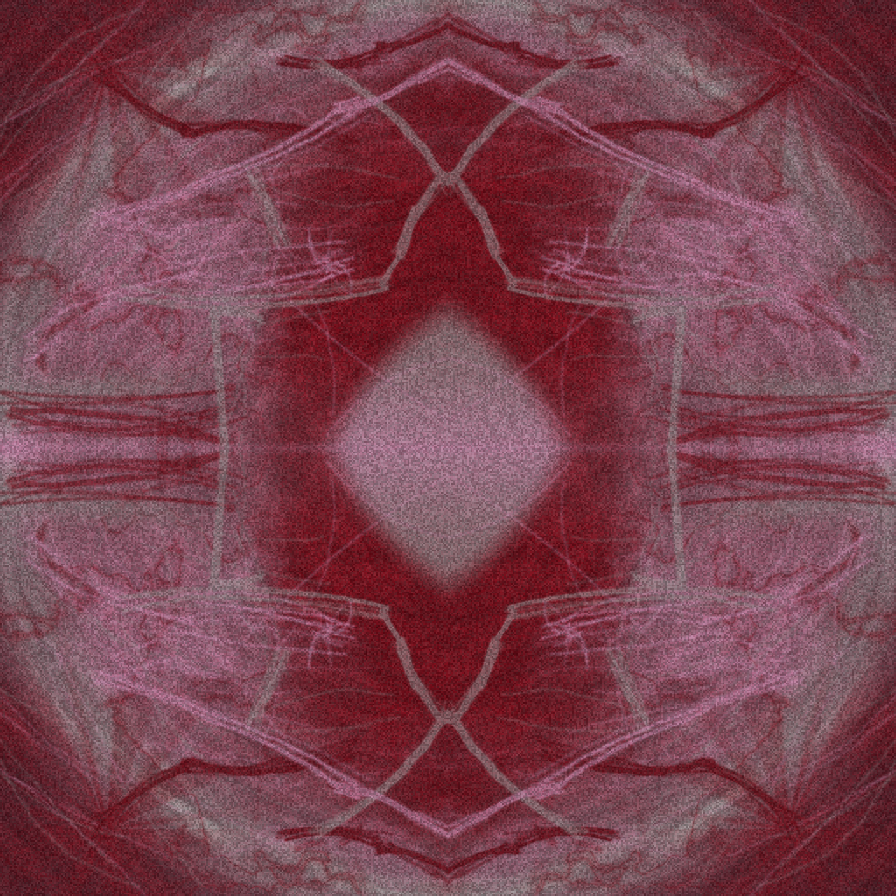
Write a WebGL 2 fragment shader that draws this background.

```glsl
#version 300 es
precision highp float;
uniform vec2 u_resolution;
out vec4 fragColor;

const vec3 MAUVE = vec3(0.47, 0.29, 0.34);
const vec3 PINK = vec3(0.68, 0.46, 0.58);
const vec3 GREY = vec3(0.50, 0.45, 0.46);
const vec3 RED = vec3(0.42, 0.08, 0.12);
const vec3 DARK = vec3(0.33, 0.13, 0.17);

float hash(vec2 p) {
  vec3 q = fract(p.xyx * 0.1031);
  q += dot(q, q.yzx + 33.33);
  return fract((q.x + q.y) * q.z);
}

vec2 hash2(float n, float seed) {
  return vec2(hash(vec2(n, seed)), hash(vec2(n + 41.0, seed + 17.0)));
}

float noise(vec2 p) {
  vec2 i = floor(p), f = fract(p);
  f = f * f * (3.0 - 2.0 * f);
  return mix(mix(hash(i), hash(i + vec2(1, 0)), f.x),
             mix(hash(i + vec2(0, 1)), hash(i + vec2(1, 1)), f.x), f.y);
}

float fbm(vec2 p) {
  float sum = 0.0, gain = 0.5;
  for (int i = 0; i < 4; i++) {
    sum += gain * noise(p);
    p = mat2(1.6, 1.2, -1.2, 1.6) * p + 7.3;
    gain *= 0.5;
  }
  return sum;
}

// Thin creases where warped noise crosses its middle value
float creases(vec2 p, float sharpness) {
  vec2 warp = vec2(fbm(p + 3.1), fbm(p + 19.7));
  return pow(1.0 - abs(2.0 * fbm(p + 2.5 * warp) - 0.95), sharpness);
}

float glow(vec2 p, vec2 centre, vec2 size) {
  vec2 d = (p - centre) / size;
  return exp(-dot(d, d));
}

// Soft parabolic arc from a to b
float strand(vec2 p, vec2 a, vec2 b, float bend, float width) {
  vec2 d = b - a;
  float len = max(length(d), 0.001);
  d /= len;
  float t = dot(p - a, d) / len, c = clamp(t, 0.0, 1.0);
  float off = dot(p - a, vec2(-d.y, d.x)) - 4.0 * bend * c * (1.0 - c);
  return exp(-(off * off + pow((t - c) * len, 2.0)) / (width * width));
}

// Several strands with scattered ends
float bundle(vec2 p, vec2 a, vec2 b, float bend, float spread, float seed) {
  float sum = 0.0;
  for (float i = 0.0; i < 6.0; i++) {
    vec2 ja = (hash2(i, seed) - 0.5) * spread, jb = (hash2(i, seed + 5.0) - 0.5) * spread;
    sum += strand(p, a + ja, b + jb, bend + ja.y * 0.6, 0.0045) * (0.3 + 0.5 * hash(vec2(seed, i)));
  }
  return min(sum, 1.0);
}

// Long random threads laid roughly along the ring
float web(vec2 p, float seed) {
  float sum = 0.0;
  for (float i = 0.0; i < 24.0; i++) {
    vec2 a = vec2(0.3, 0.12) + vec2(0.65, 0.8) * hash2(i, seed);
    vec2 turn = hash2(i, seed + 9.0) - 0.5;
    vec2 dir = normalize(vec2(a.y, -a.x) + turn * 0.9);
    sum += strand(p, a - dir * 0.2, a + dir * 0.22, turn.x * 0.12, 0.004) * 0.45;
  }
  return min(sum, 1.0);
}

void main() {
  vec2 uv = gl_FragCoord.xy / u_resolution;
  vec2 p = abs(uv * 2.0 - 1.0);
  vec2 w = p + 0.018 * (vec2(fbm(p * 13.0), fbm(p * 13.0 + 31.0)) - 0.47);
  float r = length(p), angle = atan(p.y, p.x);
  float fibres = fbm(vec2(r * 42.0, angle * 5.0));
  float cloud = fbm(p * 6.0 + 4.0);

  // Broad zones: mauve wings, corners, grey ring, red heart
  vec3 col = mix(MAUVE, PINK, 0.38 * glow(p, vec2(0.66, 0.38), vec2(0.27, 0.26)));
  col = mix(col, DARK, smoothstep(1.03, 1.2, r + 0.1 * (cloud - 0.47)));
  col = mix(col, RED, 0.55 * glow(p, vec2(1.0, 0.62), vec2(0.16, 0.09)));
  col = mix(col, GREY, (0.35 + 0.9 * fibres) * exp(-pow((r - 1.0) / 0.07, 2.0)));
  float heart = length(p / vec2(0.43, 0.89)) + 0.5 * (cloud - 0.47);
  col = mix(col, RED, (1.0 - smoothstep(0.68, 1.15, heart)) * (0.65 + 0.35 * smoothstep(0.0, 0.25, p.y)));
  col = mix(col, RED * 0.87, 0.7 * glow(p, vec2(0.0, 0.75), vec2(0.13, 0.11)));
  col = mix(col, RED, 0.4 * glow(p, vec2(0.3, 0.58), vec2(0.12, 0.12)));

  // Star of streaks in each corner
  vec2 star = p - vec2(0.76, 0.85);
  float spikes = noise(vec2(atan(star.y, star.x) * 9.0, 2.0));
  col = mix(col, RED, 0.85 * exp(-length(star) / (0.05 + 0.2 * spikes * spikes)));

  // Fine woven texture
  float outside = smoothstep(0.6, 1.1, heart);
  col *= 0.82 + 0.38 * fibres;
  col = mix(col, PINK, 0.38 * outside * creases(p * vec2(4.0, 6.0), 12.0) * (1.0 - smoothstep(0.9, 1.1, r)));
  col = mix(col, RED, 0.5 * outside * creases(p * 5.0 + 11.0, 16.0));
  col = mix(col, PINK, 0.5 * web(w, 3.0));
  col = mix(col, GREY, 0.55 * web(w, 23.0));

  // Side lens with its bands and bright tip
  float lens = smoothstep(0.45, 0.75, p.x);
  col = mix(col, GREY, 0.6 * lens * exp(-pow((p.y - 0.13 + 0.08 * (p.x - 0.8)) / 0.035, 2.0)));
  float redBands = bundle(p, vec2(0.48, 0.1), vec2(1.0, 0.1), -0.03, 0.08, 8.0)
                 + bundle(p, vec2(0.5, 0.03), vec2(0.96, 0.06), 0.03, 0.06, 9.0);
  col = mix(col, RED, 0.65 * min(redBands, 1.0));
  col = mix(col, PINK, 0.9 * glow(p, vec2(1.0, 0.0), vec2(0.13, 0.035)));
  col = mix(col, PINK, 0.35 * glow(p, vec2(0.8, 0.0), vec2(0.4, 0.012)));

  // Red filaments
  float red = bundle(w, vec2(0.77, 0.86), vec2(0.55, 0.7), 0.02, 0.06, 1.0)
            + bundle(w, vec2(0.57, 0.71), vec2(0.2, 0.66), -0.03, 0.05, 2.0)
            + bundle(w, vec2(0.37, 0.87), vec2(0.14, 0.88), 0.02, 0.04, 3.0)
            + bundle(w, vec2(0.15, 0.89), vec2(0.0, 0.96), 0.01, 0.05, 4.0);
  col = mix(col, RED * 0.9, 0.85 * min(red, 1.0));

  // Grey filaments: crossing, wing edge, wedge and box
  float grey = bundle(w, vec2(0.3, 0.86), vec2(0.0, 0.58), -0.03, 0.035, 11.0)
             + bundle(w, vec2(0.0, 0.6), vec2(0.11, 0.44), 0.01, 0.03, 12.0)
             + bundle(w, vec2(0.14, 0.37), vec2(0.72, 0.35), -0.03, 0.04, 13.0)
             + bundle(w, vec2(0.14, 0.37), vec2(0.08, 0.53), 0.01, 0.02, 14.0)
             + bundle(w, vec2(0.43, 0.62), vec2(0.37, 0.46), 0.0, 0.035, 15.0)
             + bundle(p, vec2(0.5, 0.0), vec2(0.52, 0.3), 0.0, 0.025, 16.0)
             + bundle(p, vec2(0.42, 0.29), vec2(0.53, 0.3), 0.01, 0.02, 17.0);
  col = mix(col, GREY * 1.08, 0.62 * min(grey, 1.0));

  // Pink filaments
  float pink = bundle(w, vec2(0.78, 0.5), vec2(0.2, 0.76), 0.02, 0.05, 21.0)
             + bundle(w, vec2(0.24, 0.42), vec2(0.6, 0.38), -0.02, 0.09, 22.0)
             + bundle(w, vec2(0.27, 0.46), vec2(0.24, 0.39), 0.01, 0.1, 23.0)
             + bundle(w, vec2(0.6, 0.38), vec2(0.92, 0.22), 0.02, 0.09, 24.0)
             + bundle(w, vec2(0.5, 0.48), vec2(0.78, 0.5), -0.04, 0.08, 25.0)
             + bundle(w, vec2(0.25, 0.75), vec2(0.0, 0.86), 0.01, 0.03, 26.0);
  col = mix(col, PINK, 0.7 * min(pink, 1.0));

  // Central diamond with its bright axis and faint arcs
  float diamond = pow(pow(p.x / 0.27, 1.3) + pow(p.y / 0.32, 1.3), 0.77);
  vec3 core = mix(vec3(0.50, 0.39, 0.41), vec3(0.61, 0.44, 0.52), exp(-p.y * p.y / 0.018));
  col = mix(col, core, 1.0 - smoothstep(0.78, 1.12, diamond));
  col = mix(col, PINK, 0.5 * glow(p, vec2(0.0), vec2(0.3, 0.012)));
  float arcs = strand(p, vec2(0.0, 0.06), vec2(0.5, 0.48), -0.025, 0.004)
             + strand(p, vec2(0.0, 0.2), vec2(0.27, 0.03), 0.03, 0.004);
  col = mix(col, PINK, 0.3 * arcs);

  // Dusty grain
  vec2 cell = floor(uv * 512.0);
  col *= 1.0 + 0.36 * (hash(cell) - 0.5);
  col += vec3(0.4, 1.0, 0.9) * 0.09 * (hash(cell + 577.0) - 0.5);
  fragColor = vec4(clamp(col, 0.0, 1.0), 1.0);
}
```
